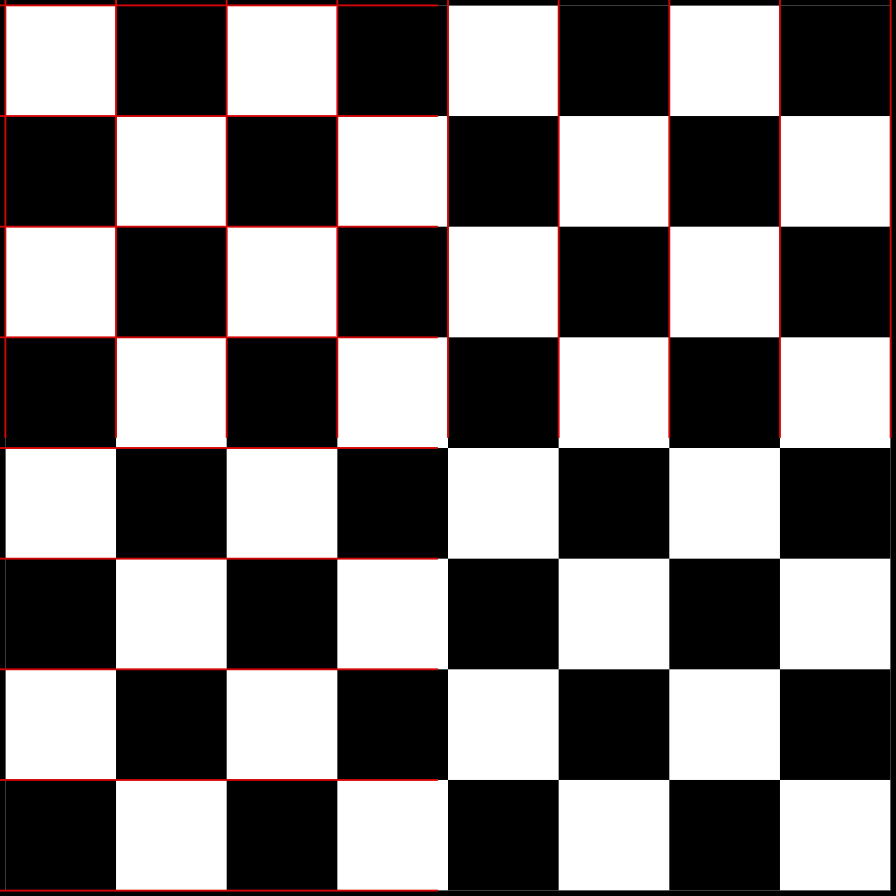
A Shadertoy shader for this pattern:

```glsl
// Signed distance to the nearest grid line, alternating in sign per cell
vec2 gridWave(vec2 p) {
    return 0.5 - abs(mod(p + 0.5, 2.0) - 1.0);
}

// Antialiased coverage of a signed distance, positive inside
float coverage(float dist, float pixel) {
    return clamp(dist / pixel + 0.5, 0.0, 1.0);
}

void mainImage(out vec4 fragColor, in vec2 fragCoord) {
    // Board units: one cell is 1, centre of the board is 0
    float cellSize = 0.1235;
    vec2 p = (fragCoord / iResolution.xy - 0.5) / cellSize;
    float pixel = 1.0 / (cellSize * min(iResolution.x, iResolution.y));

    // Eight by eight checkerboard with a thin black margin
    vec2 wave = gridWave(p);
    vec2 side = clamp(2.0 * wave / pixel, -1.0, 1.0);
    float checker = 0.5 - 0.5 * side.x * side.y;
    float board = coverage(4.0 - max(abs(p.x), abs(p.y)), pixel);
    vec3 color = vec3(checker * board);

    // Red rules: verticals in the upper half, horizontals in the left half
    vec2 lineDist = 0.0085 - abs(wave);
    float vertical = coverage(min(lineDist.x, p.y - 0.092), pixel);
    float horizontal = coverage(min(lineDist.y, -p.x - 0.092), pixel);
    color = mix(color, vec3(0.83, 0.02, 0.02), max(vertical, horizontal));

    fragColor = vec4(color, 1.0);
}
```
